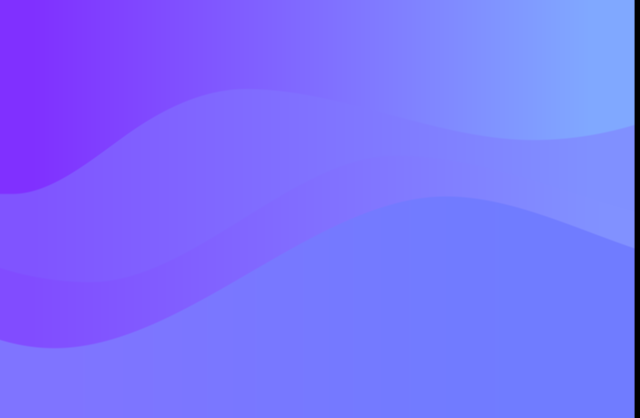
A WebGL 1 fragment shader for this background:

```glsl
precision highp float;
// Layered translucent waves over a violet-to-blue gradient, with a black strip at the right.

uniform vec2 u_resolution;

// Cubic from point a to point b with the given slopes at its ends.
float ease(float x, vec2 a, vec2 b, float slopeA, float slopeB) {
  float width = b.x - a.x;
  float t = clamp((x - a.x) / width, 0.0, 1.0);
  return mix(a.y, b.y, t * t * (3.0 - 2.0 * t))
       + width * t * (1.0 - t) * (slopeA * (1.0 - t) - slopeB * t);
}

// Smooth curve through four points, level at the inner two.
float wave(float x, vec2 a, vec2 b, vec2 c, vec2 d, float slopeA, float slopeD) {
  if (x < b.x) return ease(x, a, b, slopeA, 0.0);
  if (x < c.x) return ease(x, b, c, 0.0, 0.0);
  return ease(x, c, d, 0.0, slopeD);
}

// Soft coverage of the area below a height.
float below(float y, float height) {
  float blur = 1.0 / 334.0;
  return 1.0 - smoothstep(-blur, blur, y - height);
}

void main() {
  vec2 uv = gl_FragCoord.xy / u_resolution;
  float x = uv.x;

  // Horizontal sky gradient
  float blend = clamp((x - 0.055) / 0.87, 0.0, 1.0);
  vec3 sky = mix(vec3(0.5, 0.19, 1.0), vec3(0.5, 0.66, 1.0), blend);

  // Wave outlines
  vec2 shoulder = vec2(0.1953, 0.675);
  float backHeight = x < shoulder.x
    ? ease(x, vec2(0.0195, 0.536), shoulder, 0.0, 1.1)
    : wave(x, shoulder, vec2(0.384, 0.787), vec2(0.833, 0.665), vec2(0.991, 0.701), 1.1, 0.456);
  float middleHeight = wave(x, vec2(0.0, 0.359), vec2(0.141, 0.325),
                            vec2(0.618, 0.6275), vec2(0.991, 0.494), -0.48, -0.444);
  float frontHeight = wave(x, vec2(0.0, 0.187), vec2(0.085, 0.167),
                           vec2(0.697, 0.530), vec2(0.991, 0.406), -0.47, -0.52);

  // Wave colours, from back to front
  vec3 backColor = mix(sky, vec3(0.5, 0.47, 1.0), 0.5);
  vec3 middleColor = backColor + vec3(0.006, mix(-0.032, 0.004, x), 0.0);
  vec3 frontColor = mix(vec3(0.5, 0.455, 1.0), vec3(0.44, 0.485, 1.0), smoothstep(0.0, 0.85, x));

  vec3 color = mix(sky, backColor, below(uv.y, backHeight));
  color = mix(color, middleColor, below(uv.y, middleHeight));
  color = mix(color, frontColor, below(uv.y, frontHeight));

  // Black strip
  color *= 1.0 - smoothstep(0.9905, 0.9925, x);
  gl_FragColor = vec4(color, 1.0);
}
```
